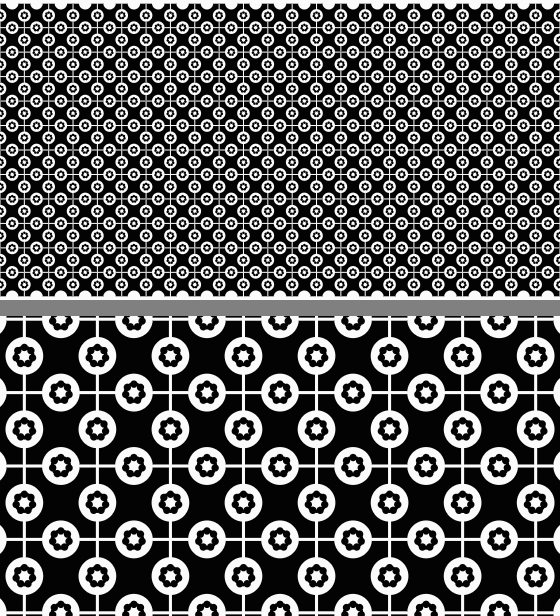
Top: the whole. Bottom: its middle third, enlarged.
A WebGL 1 fragment shader for this pattern:

```glsl
precision highp float;

uniform vec2 u_resolution;

const float PI = 3.14159265;
const float COLUMNS = 23.0;
const float HALF_ROWS = 6.0;
const float ROW_STRETCH = 1.005;
const float DISC_RADIUS = 0.258;
const float LINE_WIDTH = 0.042;
const float PETALS = 7.0;
const vec3 INK = vec3(0.01);
const vec3 PAPER = vec3(0.985);

// Coverage of a shape from its signed distance
float coverage(float dist, float pixel) {
  return clamp(0.5 - dist / pixel, 0.0, 1.0);
}

// Offset from the closest point of a unit lattice
vec2 latticeOffset(vec2 p, vec2 shift) {
  return fract(p - shift + 0.5) - 0.5;
}

// Ring of touching round petals around an open centre
float flowerDistance(vec2 p, float ringRadius, float petalRadius) {
  float sector = 2.0 * PI / PETALS;
  float angle = atan(p.x, p.y + 1e-5);
  float folded = mod(angle + 0.5 * sector, sector) - 0.5 * sector;
  float radius = length(p);
  vec2 q = radius * vec2(cos(folded), sin(folded));
  float petal = length(q - vec2(ringRadius, 0.0)) - petalRadius;
  float band = abs(radius - ringRadius) - 0.5 * petalRadius;
  return min(petal, band);
}

// Thin grid along whole cell coordinates
float gridCoverage(vec2 p, float width, float pixel) {
  vec2 d = abs(latticeOffset(p, vec2(0.0))) - 0.5 * width;
  return coverage(min(d.x, d.y), pixel);
}

void main() {
  // Square cells, centred vertically
  float cellSize = u_resolution.x / COLUMNS;
  float pixel = 1.0 / cellSize;
  vec2 p = (gl_FragCoord.xy - vec2(0.0, 0.5 * u_resolution.y)) / cellSize;
  p.y /= ROW_STRETCH;

  // Discs sit at the middle of every grid edge
  vec2 onRow = latticeOffset(p, vec2(0.5, 0.0));
  vec2 onColumn = latticeOffset(p, vec2(0.0, 0.5));
  vec2 local = dot(onRow, onRow) < dot(onColumn, onColumn) ? onRow : onColumn;
  float centreY = p.y - local.y;

  float light = gridCoverage(p, LINE_WIDTH, pixel);
  light = max(light, coverage(length(local) - DISC_RADIUS, pixel));

  // Border discs stay plain
  float inner = 1.0 - step(HALF_ROWS - 0.25, abs(centreY));
  light *= 1.0 - inner * coverage(flowerDistance(local, 0.115, 0.05), pixel);

  // Pale margins above and below the field
  light = max(light, coverage(HALF_ROWS - abs(p.y), pixel));

  gl_FragColor = vec4(mix(INK, PAPER, light), 1.0);
}
```
